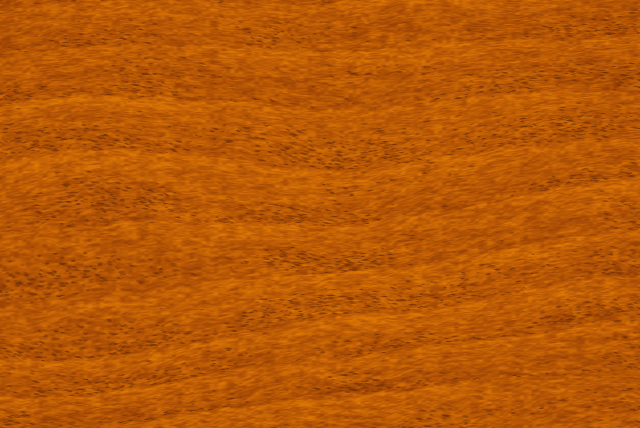
A Shadertoy shader for this texture:

```glsl
// Warm orange-brown wood: gently rising growth rings, each with a pale crest
// that fades downward, fine fibres along the grain, and short dark pores
// scattered in clusters towards the dark end of each ring.

#define RING_COUNT 8.0
#define GRAIN_SLOPE 0.07
#define GRAIN_WAVE 0.075
#define RING_CONTRAST 0.085
#define FIBRE_CONTRAST 0.20
#define BASE_TONE 0.728
#define PORE_LAYERS 4
#define PORE_DENSITY 0.62
#define PORE_OPACITY 0.72
#define PORE_COLOR vec3(0.38, 0.155, 0.02)

float hash(vec2 p) {
    return fract(sin(dot(p, vec2(127.1, 311.7))) * 43758.5);
}

float noise(vec2 p) {
    vec2 cell = floor(p), f = fract(p);
    f = f * f * (3.0 - 2.0 * f);
    float low = mix(hash(cell), hash(cell + vec2(1, 0)), f.x);
    float high = mix(hash(cell + vec2(0, 1)), hash(cell + vec2(1, 1)), f.x);
    return mix(low, high, f.y);
}

// Height measured across the bent grain
float grainHeight(vec2 p) {
    float wave = noise(p * vec2(1.6, 2.2) + 3.7) - 0.5;
    float ripple = noise(p * vec2(5.0, 7.0) + 11.0) - 0.5;
    return p.y - GRAIN_SLOPE * p.x + GRAIN_WAVE * wave + 0.018 * ripple;
}

// Position inside a ring: 0 at the pale crest, 1 at the dark lower end
float ringPhase(vec2 grain) {
    float spacing = 1.1 * noise(vec2(0.4 * grain.x, 5.0 * grain.y) + 21.0);
    float fray = 0.10 * noise(grain * vec2(40.0, 130.0) + 5.0);
    return fract(spacing + fray - RING_COUNT * grain.y);
}

// Fine streaks at three scales, centred on zero
float fibres(vec2 grain) {
    vec2 q = grain + vec2(0.0, 0.006 * noise(grain * vec2(30.0, 45.0)));
    float coarse = noise(q * vec2(16.0, 85.0) + 40.0) - 0.5;
    float middle = noise(q * vec2(48.0, 190.0) + 70.0) - 0.5;
    float fine = noise(q * vec2(105.0, 330.0) + 90.0) - 0.5;
    return 0.3 * coarse + 0.65 * middle + 0.65 * fine;
}

// Short dark ellipses, one candidate in each cell of each layer
float pores(vec2 grain, float density, float pixel) {
    float cover = 0.0;
    vec2 cellSize = vec2(0.031, 0.0095);
    vec2 ragged = vec2(0.0, 0.003 * (noise(grain * vec2(130.0, 90.0)) - 0.5));
    for (int i = 0; i < PORE_LAYERS; i++) {
        float layer = float(i);
        vec2 g = (grain + ragged) / cellSize + layer * vec2(7.37, 13.61);
        g.x += hash(vec2(floor(g.y), layer + 2.0));
        vec2 id = floor(g) + 57.0 * layer;
        vec2 jitter = vec2(hash(id), hash(id + 19.3)) - 0.5;
        vec2 d = (fract(g) - 0.5 - jitter * vec2(0.4, 0.45)) * cellSize;
        d.y += 0.12 * d.x;
        float size = hash(id + 33.1);
        vec2 radius = vec2(mix(0.003, 0.0095, size * size), mix(0.001, 0.0021, size));
        float edge = (length(d / radius) - 1.0) * radius.y;
        float mask = 1.0 - smoothstep(-0.5 * pixel, 0.6 * pixel, edge);
        float present = smoothstep(0.0, 0.12, density - hash(id + 71.7));
        cover = max(cover, mask * present * mix(0.5, 1.0, hash(id + 5.9)));
    }
    return cover;
}

// Brown to orange, with green rising faster at the bright end
vec3 woodColor(float tone) {
    float t = (tone - 0.54) / 0.26;
    float green = t > 0.0 ? 0.23 + 0.18 * pow(t, 1.25) : 0.23 + 0.12 * t;
    return vec3(tone, green, 0.02);
}

void mainImage(out vec4 fragColor, in vec2 fragCoord) {
    float pixel = 1.0 / iResolution.y;
    vec2 p = fragCoord * pixel;
    vec2 grain = vec2(p.x, grainHeight(p));

    // Growth rings, some fainter than others
    float phase = ringPhase(grain);
    float crest = smoothstep(0.0, 0.07, phase) * exp(-2.6 * phase);
    float strength = mix(0.5, 1.35, noise(grain * vec2(2.0, 9.0) + 60.0));
    float blotch = noise(grain * vec2(3.5, 11.0) + 15.0) - 0.5;

    float tone = BASE_TONE;
    tone += RING_CONTRAST * strength * (crest - 0.32);
    tone += 0.035 * blotch + FIBRE_CONTRAST * fibres(grain);

    // Slightly darker towards the corners
    vec2 fromCentre = fragCoord / iResolution.xy - 0.5;
    tone -= 0.07 * dot(fromCentre, fromCentre) - 0.01;
    vec3 color = woodColor(clamp(tone, 0.4, 0.86));

    // Pores gather in patches and near the dark end of a ring
    float patches = smoothstep(0.25, 0.85, noise(grain * vec2(6.0, 20.0) + 31.0));
    float late = mix(0.15, 1.0, smoothstep(0.15, 0.95, phase));
    float density = PORE_DENSITY * late * (0.2 + 0.8 * patches);
    color = mix(color, PORE_COLOR, PORE_OPACITY * pores(grain, density, pixel));

    fragColor = vec4(color, 1.0);
}
```
